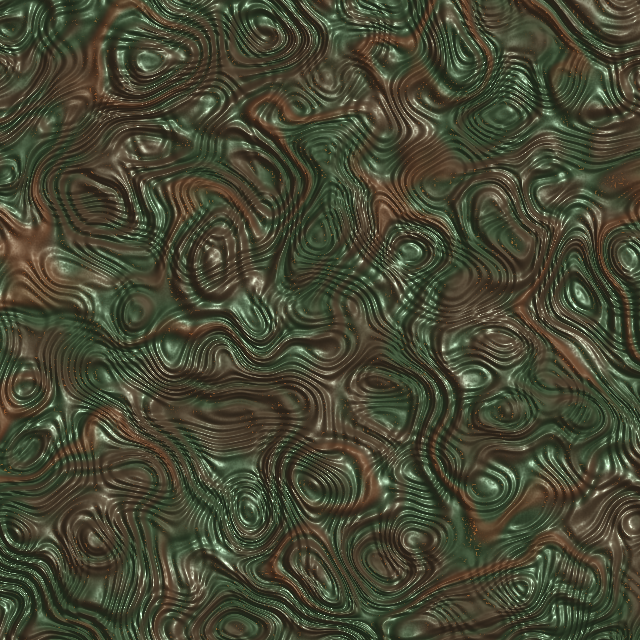
Give the GLSL for this texture, as a three.js fragment shader.

```glsl
// Wet, swirling relief of nested ripples in dark green and brown with silvery glints.
varying vec2 vUv;

#define SWIRL_SCALE 5.0
#define EDDY_SCALE 9.0
#define WARP 0.035
#define FOLD_RATE 40.0
#define FOLD_HEIGHT 0.0044
#define EDDY_RATE 60.0
#define EDDY_HEIGHT 0.0015
#define RIPPLE_RATE 150.0
#define RIPPLE_HEIGHT 0.0009
#define GRAIN_SCALE 170.0
#define SAMPLE_STEP 0.0011

const vec3 GREEN = vec3(0.19, 0.255, 0.165);
const vec3 BROWN = vec3(0.265, 0.215, 0.155);
const vec3 RUST = vec3(0.37, 0.235, 0.15);
const vec3 SHEEN = vec3(0.20, 0.22, 0.20);
const vec3 SILVER = vec3(0.42, 0.47, 0.45);
const vec3 COPPER = vec3(0.42, 0.22, 0.08);

// Unit gradient for a lattice cell
vec2 cellGradient(vec2 cell) {
  vec3 q = fract(vec3(cell.xyx) * vec3(0.1031, 0.1030, 0.0973));
  q += dot(q, q.yzx + 33.33);
  float angle = 6.2832 * fract((q.x + q.y) * q.z);
  return vec2(cos(angle), sin(angle));
}

// Gradient noise, roughly -0.7 to 0.7
float noise(vec2 p) {
  vec2 i = floor(p);
  vec2 f = p - i;
  vec2 u = f * f * f * (f * (f * 6.0 - 15.0) + 10.0);
  vec2 e = vec2(1.0, 0.0);
  float a = dot(cellGradient(i), f);
  float b = dot(cellGradient(i + e.xy), f - e.xy);
  float c = dot(cellGradient(i + e.yx), f - e.yx);
  float d = dot(cellGradient(i + e.xx), f - e.xx);
  return mix(mix(a, b, u.x), mix(c, d, u.x), u.y);
}

// Smooth field whose level lines form the large swirls
float swirlField(vec2 p) {
  p += WARP * vec2(noise(p * 4.0 + 21.3), noise(p * 4.0 + 57.8));
  return noise(p * SWIRL_SCALE + 3.7) + 0.4 * noise(p * SWIRL_SCALE * 2.0 + 41.2);
}

// x: relief height, y: swirl field
vec2 relief(vec2 p) {
  float swirl = swirlField(p);
  float eddy = noise(p * EDDY_SCALE + 73.1) + 0.6 * swirl;
  float patches = smoothstep(-0.25, 0.3, noise(p * 7.0 + 11.9));
  float height = 0.06 * swirl;
  height += FOLD_HEIGHT * sin(FOLD_RATE * swirl);
  height += EDDY_HEIGHT * sin(EDDY_RATE * eddy) * (1.2 - 0.6 * patches);
  height += RIPPLE_HEIGHT * sin(RIPPLE_RATE * (swirl + 0.2 * eddy)) * patches;
  return vec2(height, swirl);
}

float glint(vec3 normal, vec3 light, float power) {
  vec3 halfway = normalize(light + vec3(0.0, 0.0, 1.0));
  return pow(max(dot(normal, halfway), 0.0), power);
}

void main() {
  vec2 p = vUv;

  // Surface normal from forward differences
  vec2 here = relief(p);
  float right = relief(p + vec2(SAMPLE_STEP, 0.0)).x;
  float above = relief(p + vec2(0.0, SAMPLE_STEP)).x;
  vec2 slope = vec2(right - here.x, above - here.x) / SAMPLE_STEP;
  float grain = noise(p * GRAIN_SCALE);
  float fineGrain = noise(p * GRAIN_SCALE * 1.9 + 17.0);
  slope += 0.16 * vec2(grain, fineGrain);
  vec3 normal = normalize(vec3(-slope, 1.0));

  // Pigment: green slopes, brown folds and long rusty seams
  float tint = noise(p * 6.0 + 91.4) + 0.5 * noise(p * 19.0 + 5.6);
  float fold = sin(FOLD_RATE * here.y + 0.8);
  vec3 color = mix(BROWN, GREEN, smoothstep(-0.4, 0.4, tint - 0.25 * fold));
  float seam = 1.0 - smoothstep(0.015, 0.055, abs(here.y - 0.04));
  seam *= smoothstep(-0.25, 0.2, noise(p * 4.0 + 64.5));
  color = mix(color, RUST, 0.75 * seam);

  // Diffuse light, broad sheen and broken silver glints
  vec3 skyLight = normalize(vec3(0.5, 0.45, 0.75));
  vec3 warmLight = normalize(vec3(-0.75, -0.5, 0.5));
  color *= 0.6 + 0.58 * max(dot(normal, skyLight), 0.0);
  float wet = smoothstep(-0.4, 0.25, noise(p * 8.0 + 33.6)) * (1.0 - 0.6 * seam);
  float broken = clamp(0.75 + 1.3 * grain + 0.8 * fineGrain, 0.0, 1.6);
  color += SHEEN * glint(normal, skyLight, 9.0) * (0.35 + 0.65 * wet);
  color += SILVER * glint(normal, skyLight, 45.0) * wet * broken;

  // Sparse copper specks on the far slopes
  float specks = smoothstep(0.1, 0.4, fineGrain + 0.4 * grain);
  color += COPPER * glint(normal, warmLight, 30.0) * specks * (1.0 - 0.5 * wet);

  gl_FragColor = vec4(color, 1.0);
}
```
